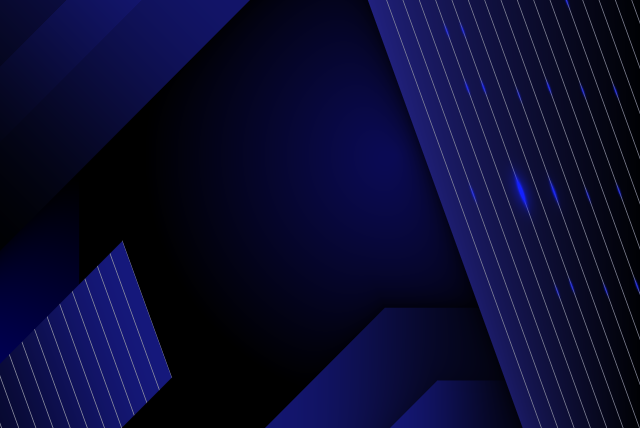
Reproduce this background procedurally as a Shadertoy shader.

```glsl
// Dark blue layered panels around a soft radial glow, with pinstripes and sparks.
// Panels are half-plane intersections; stripes repeat by rounding a slanted
// coordinate, and sparks sit on those stripes in loosely spaced rows.

const float ASPECT = 1.5;
const float SLANT = 0.363;          // horizontal run of a stripe per unit height
const float STRIPE_WIDTH = 0.0017;
const float SHADOW_REACH = 0.035;

const vec2 GLOW_CENTER = vec2(0.928, 0.639);
const float GLOW_RADIUS = 0.59;
const vec3 GLOW_BLUE = vec3(0.045, 0.045, 0.36);
const vec3 NIGHT = vec3(0.0, 0.004, 0.015);
const vec3 ROYAL = vec3(0.08, 0.09, 0.46);
const vec3 NAVY = vec3(0.025, 0.03, 0.16);
const vec3 EDGE_BLUE = vec3(0.13, 0.13, 0.50);
const vec3 WEDGE_BLUE = vec3(0.0, 0.0, 0.33);
const vec3 STRIPE_GREY = vec3(0.55, 0.56, 0.63);
const vec3 SPARK_BLUE = vec3(0.08, 0.13, 1.0);

// Positions on the diagonal (x - y) and slanted (x + SLANT * y) coordinates
const float BAND_EDGE = -0.414;
const float BAND_SEAM_A = -0.844;
const float BAND_SEAM_B = -0.668;
const float RIGHT_EDGE = 1.225;
const float RIGHT_STRIPE = 1.269;
const float RIGHT_PITCH = 0.0383;
const float LEFT_EDGE = 0.446;
const float LEFT_PITCH = 0.0402;
const vec2 LEFT_SIDES = vec2(-0.150, 0.285);
const vec2 LOW_OUTER = vec2(0.621, 0.281);   // diagonal side, top height
const vec2 LOW_INNER = vec2(0.914, 0.111);
const vec2 MAIN_SPARK = vec2(1.2266, 0.545);

float hash(vec2 p) {
    vec3 q = fract(vec3(p.xyx) * 0.1031);
    q += dot(q, q.yzx + 33.33);
    return fract((q.x + q.y) * q.z);
}

// Antialiased coverage of the region with negative distance
float fill(float d, float px) { return clamp(0.5 - d / px, 0.0, 1.0); }

float shadow(float d, float strength) {
    return 1.0 - strength * exp(-max(d, 0.0) / SHADOW_REACH);
}

float stripes(float u, float pitch, float px) {
    float d = abs(u - pitch * round(u / pitch)) / length(vec2(1.0, SLANT));
    return fill(d - 0.5 * STRIPE_WIDTH, px);
}

// Signed distance to a low panel cut by a diagonal side and a flat top
float lowPanel(vec2 p, vec2 cut) {
    return max((cut.x - p.x + p.y) * 0.7071, p.y - cut.y);
}

float sparkLight(vec2 p) {
    // Each row: height, first stripe, stripe step, count
    vec4 rows[5] = vec4[5](vec4(0.926, 3.0, 1.0, 2.0), vec4(0.785, 3.0, 1.81, 6.0),
        vec4(0.551, 1.9, 2.11, 5.0), vec4(0.326, 4.0, 1.7, 4.0), vec4(0.992, 11.0, 1.0, 1.0));
    vec2 along = normalize(vec2(SLANT, -1.0));
    vec2 across = vec2(-along.y, along.x);
    float light = 0.0;
    for (int r = 0; r < 5; r++) {
        for (float i = 0.0; i < rows[r].w; i++) {
            float k = floor(rows[r].y + rows[r].z * i);
            float rnd = hash(vec2(k, float(r) + 7.0));
            float y = rows[r].x + 0.024 * (rnd - 0.5);
            vec2 c = vec2(RIGHT_STRIPE + RIGHT_PITCH * k - SLANT * y, y);
            float size = exp(-dot(c - MAIN_SPARK, c - MAIN_SPARK) / 0.0081);
            vec2 q = vec2(dot(p - c, across), dot(p - c, along));
            vec2 core = q / vec2(mix(0.003, 0.005, size), mix(0.014, 0.034, size));
            vec2 halo = q / vec2(0.019, 0.045);
            light += mix(0.45 + 0.35 * rnd, 1.0, size) * exp(-dot(core, core));
            light += 0.4 * size * size * size * exp(-dot(halo, halo));
        }
    }
    return light;
}

void mainImage(out vec4 fragColor, in vec2 fragCoord) {
    vec2 p = fragCoord / iResolution.xy * vec2(ASPECT, 1.0);
    float px = 1.0 / iResolution.y;
    float diag = p.x - p.y;
    float slant = p.x + SLANT * p.y;
    float slantScale = 1.0 / length(vec2(1.0, SLANT));

    // Backdrop glow
    float glow = max(0.0, 1.0 - distance(p, GLOW_CENTER) / GLOW_RADIUS);
    vec3 col = GLOW_BLUE * glow;

    // Blue wedge at the left
    float wedgeFade = clamp(1.0 - 0.9 * p.x - 1.9 * max(p.y - 0.15, 0.0), 0.0, 1.0);
    col = mix(col, WEDGE_BLUE * wedgeFade, fill(p.x - 0.1855, px));

    // Diagonal band at the upper left, in three tones
    float bandD = (diag - BAND_EDGE) * 0.7071;
    col *= shadow(bandD, 0.6);
    float bandLight = smoothstep(0.38, 1.6, p.x + p.y);
    float tone = mix(0.85, 1.0, fill(diag - BAND_SEAM_B, px));
    tone *= mix(1.0, 0.72, fill(diag - BAND_SEAM_A, px));
    col = mix(col, mix(NIGHT, ROYAL * 1.05, bandLight) * tone, fill(bandD, px));

    // Striped panel at the lower left
    float leftD = max((slant - LEFT_EDGE) * slantScale,
        max(LEFT_SIDES.x - diag, diag - LEFT_SIDES.y) * 0.7071);
    vec3 leftCol = mix(NAVY, ROYAL * 1.05, smoothstep(-0.1, LEFT_EDGE, slant));
    leftCol = mix(leftCol, STRIPE_GREY, stripes(slant - LEFT_EDGE, LEFT_PITCH, px));
    col = mix(col, leftCol, fill(leftD, px));

    // Two stacked panels at the bottom
    float outerD = lowPanel(p, LOW_OUTER);
    float innerD = lowPanel(p, LOW_INNER);
    col *= shadow(outerD, 0.6);
    vec3 outerCol = mix(ROYAL * 0.95, NAVY * 0.7, smoothstep(0.62, 1.15, p.x));
    col = mix(col, outerCol * shadow(innerD, 0.2), fill(outerD, px));
    col = mix(col, mix(ROYAL, NAVY * 0.8, smoothstep(0.90, 1.22, p.x)), fill(innerD, px));

    // Striped panel at the right with its sparks
    float rightD = (RIGHT_EDGE - slant) * slantScale;
    col *= shadow(rightD, 0.6);
    float edgeX = RIGHT_EDGE - SLANT * p.y;
    float t = clamp((p.x - edgeX) / (ASPECT - edgeX), 0.0, 1.0);
    vec3 rightCol = mix(EDGE_BLUE * mix(0.78, 1.0, p.y), NIGHT, pow(t, 0.8));
    float lines = stripes(slant - RIGHT_STRIPE, RIGHT_PITCH, px) * step(RIGHT_EDGE + 0.02, slant);
    rightCol = mix(rightCol, STRIPE_GREY, 0.9 * lines);
    rightCol = mix(rightCol, SPARK_BLUE, min(sparkLight(p), 1.0));
    col = mix(col, rightCol, fill(rightD, px));

    fragColor = vec4(col, 1.0);
}
```
